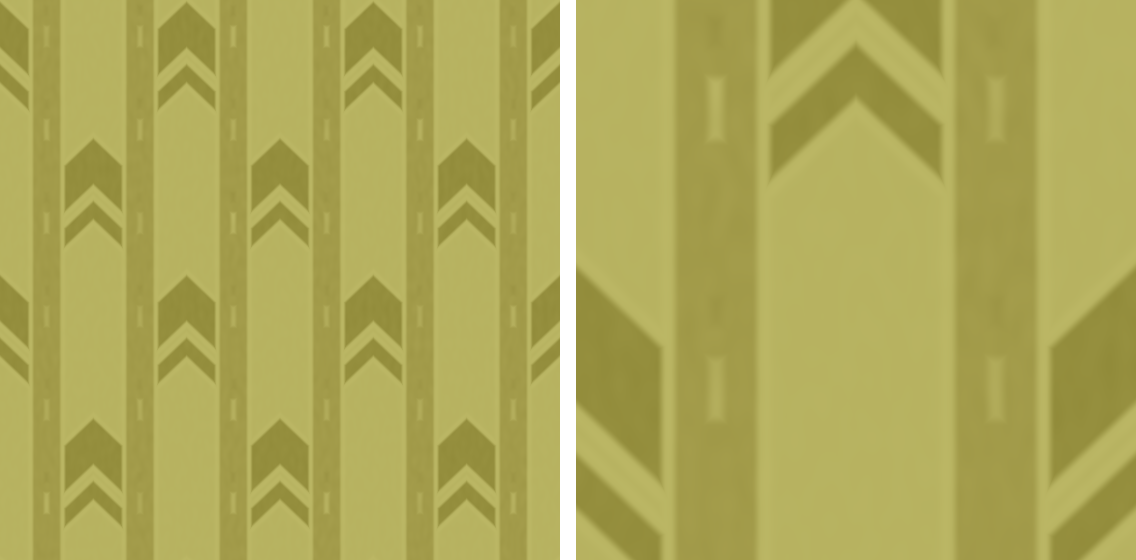
Left: the whole. Right: its middle third, enlarged.
This pattern is drawn by a WebGL 1 fragment shader. Its source:

```glsl
precision highp float;

uniform vec2 u_resolution;

vec2 hash2(vec2 cell) {
  vec2 q = vec2(dot(cell, vec2(127.1, 311.7)), dot(cell, vec2(269.5, 183.3)));
  return fract(sin(q) * 4375.85) * 2.0 - 1.0;
}

float corner(vec2 cell, vec2 offset, vec2 f, vec2 period) {
  return dot(hash2(mod(cell + offset, period)), f - offset);
}

// Gradient noise that wraps after a whole number of cells
float gradientNoise(vec2 p, vec2 period) {
  vec2 cell = floor(p);
  vec2 f = fract(p);
  vec2 w = f * f * (3.0 - 2.0 * f);
  float low = mix(corner(cell, vec2(0.0, 0.0), f, period),
                  corner(cell, vec2(1.0, 0.0), f, period), w.x);
  float high = mix(corner(cell, vec2(0.0, 1.0), f, period),
                   corner(cell, vec2(1.0, 1.0), f, period), w.x);
  return mix(low, high, w.y);
}

float cover(float dist, float soft) {
  return 1.0 - smoothstep(-soft, soft, dist);
}

// Upward chevron clipped to vertical sides; y runs downward from the apex
float chevron(vec2 p, float top, float bottom) {
  float slant = p.y - 0.95 * abs(p.x);
  float band = max(top - slant, slant - bottom) / 1.38;
  return max(band, abs(p.x) - 0.305);
}

void main() {
  vec2 uv = gl_FragCoord.xy / u_resolution;
  // Six columns across and six dash intervals down, measured from the top
  vec2 p = vec2(uv.x, 1.0 - uv.y) * 6.0;
  float soft = max(0.018, 4.5 / min(u_resolution.x, u_resolution.y));

  // Staggered chevrons, with every second row of even columns set slightly high
  float odd = mod(floor(p.x + 0.5), 2.0);
  float fall = p.y - mix(0.023, 1.488, odd) + 0.5;
  float row = mod(floor(fall / 3.0), 2.0);
  float slip = 0.07 * row * (1.0 - odd);
  vec2 local = vec2(fract(p.x + 0.5) - 0.5, mod(fall, 3.0) - 0.5 + slip);
  float arrow = min(chevron(local, 0.0, 0.485), chevron(local, 0.67, 0.86));

  // Vertical stripes with a broken centre line
  float across = fract(p.x) - 0.5;
  float stripe = abs(across) - 0.145;
  float along = fract(p.y);
  float dash = max(abs(across) - 0.026, abs(along - 0.39) - 0.11);
  float notch = max(abs(across) - 0.022, abs(along - 0.115) - 0.05);
  float wear = 0.8 + 0.2 * hash2(mod(floor(p), 6.0)).x;

  // Ground with faint pale fringes around the shapes
  vec3 color = vec3(0.718, 0.7, 0.378);
  float fringe = exp(-pow((min(stripe, arrow) - 0.035) / 0.022, 2.0));
  color += 0.014 * fringe;

  // Layers
  vec3 stripeColor = vec3(0.635, 0.607, 0.288);
  stripeColor = mix(stripeColor, vec3(0.59, 0.56, 0.25), 0.55 * wear * cover(notch, 0.03));
  stripeColor = mix(stripeColor, vec3(0.73, 0.71, 0.39), 0.85 * wear * cover(dash, 0.024));
  color = mix(color, stripeColor, cover(stripe, soft));
  color = mix(color, vec3(0.58, 0.556, 0.238), cover(arrow, soft));

  // Soft mottling, stronger on the inked areas
  float inked = cover(min(stripe, arrow), soft);
  float mottle = gradientNoise(uv * vec2(96.0, 48.0), vec2(96.0, 48.0));
  color += mottle * mix(0.006, 0.02, inked);

  gl_FragColor = vec4(color, 1.0);
}
```
